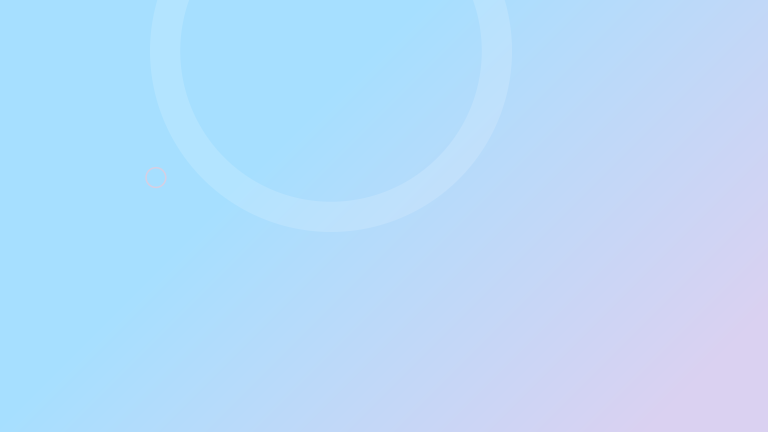
Give the GLSL for this background, as a Shadertoy shader.

```glsl
// Pastel diagonal gradient with a large translucent ring and a tiny pink ring.

// Antialiased coverage of a ring outline
float ring(vec2 p, vec2 center, float radius, float halfWidth, float pixel) {
    float dist = abs(length(p - center) - radius) - halfWidth;
    return clamp(0.5 - dist / pixel, 0.0, 1.0);
}

void mainImage(out vec4 fragColor, in vec2 fragCoord) {
    float pixel = 1.0 / iResolution.y;
    vec2 p = fragCoord * pixel;
    float aspect = iResolution.x * pixel;

    // Diagonal gradient: 0 at the top left, 1 at the bottom right
    float diagonal = (p.x + 1.0 - p.y) / (aspect + 1.0);
    vec3 skyBlue = vec3(0.65, 0.875, 1.0);
    vec3 lilac = vec3(0.855, 0.82, 0.945);
    vec3 color = mix(skyBlue, lilac, clamp((diagonal - 0.35) / 0.55, 0.0, 1.0));

    // Large pale ring, cut off by the top edge
    vec2 bigCenter = vec2(0.431 * aspect, 0.882);
    color = mix(color, vec3(1.0), 0.15 * ring(p, bigCenter, 0.384, 0.035, pixel));

    // Small thin pink ring
    vec2 smallCenter = vec2(0.203 * aspect, 0.589);
    vec3 pink = vec3(0.87, 0.80, 0.87);
    color = mix(color, pink, 0.85 * ring(p, smallCenter, 0.0228, 0.0018, pixel));

    fragColor = vec4(color, 1.0);
}
```
